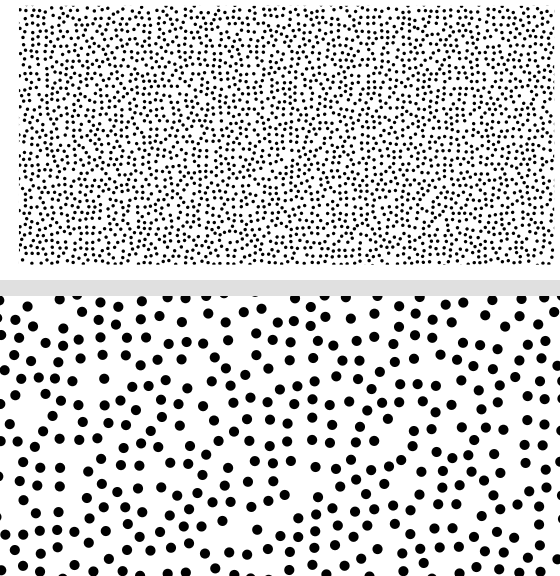
Top: the whole. Bottom: its middle third, enlarged.
Give the GLSL for this pattern, as a WebGL 1 fragment shader.

```glsl
precision highp float;

uniform vec2 u_resolution;

// Lengths in canvas heights, except SPACING and JITTER, in grid cells.
#define ROWS 40.0
#define DOT_RADIUS 0.0060
#define JITTER 0.92
#define SPACING 0.86
#define PUSH 0.5
#define STEPS 3
#define SPAN 9
#define FRAME_LOW vec2(0.0677, 0.0547)
#define FRAME_HIGH vec2(1.9792, 0.9792)
#define INK vec3(0.0)
#define PAPER vec3(1.0)

// Each entry holds a dot position (xy) and its next position (zw).
vec4 sites[SPAN * SPAN];

vec2 hash22(vec2 cell) {
  vec3 h = fract(cell.xyx * vec3(0.1031, 0.1030, 0.0973));
  h += dot(h, h.yzx + 33.33);
  return fract((h.xx + h.yz) * h.zy);
}

// One jittered dot per cell of the window.
void scatter(vec2 corner) {
  for (int j = 0; j < SPAN; j++) {
    for (int i = 0; i < SPAN; i++) {
      vec2 cell = vec2(float(i), float(j));
      vec2 site = cell + 0.5 + JITTER * (hash22(corner + cell + 71.0) - 0.5);
      sites[j * SPAN + i] = vec4(site, site);
    }
  }
}

// Push apart dots that lie closer than SPACING.
void relax() {
  for (int j = 1; j < SPAN - 1; j++) {
    for (int i = 1; i < SPAN - 1; i++) {
      vec2 site = sites[j * SPAN + i].xy;
      vec2 shift = vec2(0.0);
      for (int dj = -1; dj <= 1; dj++) {
        for (int di = -1; di <= 1; di++) {
          vec2 away = site - sites[(j + dj) * SPAN + i + di].xy;
          float gap = max(length(away), 0.0001);
          shift += away / gap * max(SPACING - gap, 0.0);
        }
      }
      sites[j * SPAN + i].zw = site + PUSH * shift;
    }
  }
  for (int k = 0; k < SPAN * SPAN; k++) {
    sites[k].xy = sites[k].zw;
  }
}

// Distance to the closest dot centre, in cells.
float nearestSite(vec2 point) {
  float nearest = 10.0;
  for (int j = 3; j < 6; j++) {
    for (int i = 3; i < 6; i++) {
      nearest = min(nearest, distance(point, sites[j * SPAN + i].xy));
    }
  }
  return nearest;
}

void main() {
  vec2 p = gl_FragCoord.xy / u_resolution.y;
  float pixel = 1.0 / u_resolution.y;

  // Window of cells centred on the current one
  vec2 grid = p * ROWS;
  vec2 corner = floor(grid) - 4.0;
  scatter(corner);
  for (int s = 0; s < STEPS; s++) {
    relax();
  }

  // Round dots with a soft edge one pixel wide
  float edge = DOT_RADIUS - nearestSite(grid - corner) / ROWS;
  float dots = clamp(0.5 + edge / pixel, 0.0, 1.0);

  // Blank margin that cuts the dots at the frame
  vec2 inside = min(p - FRAME_LOW, FRAME_HIGH - p);
  float frame = clamp(0.5 + min(inside.x, inside.y) / pixel, 0.0, 1.0);

  gl_FragColor = vec4(mix(PAPER, INK, dots * frame), 1.0);
}
```
